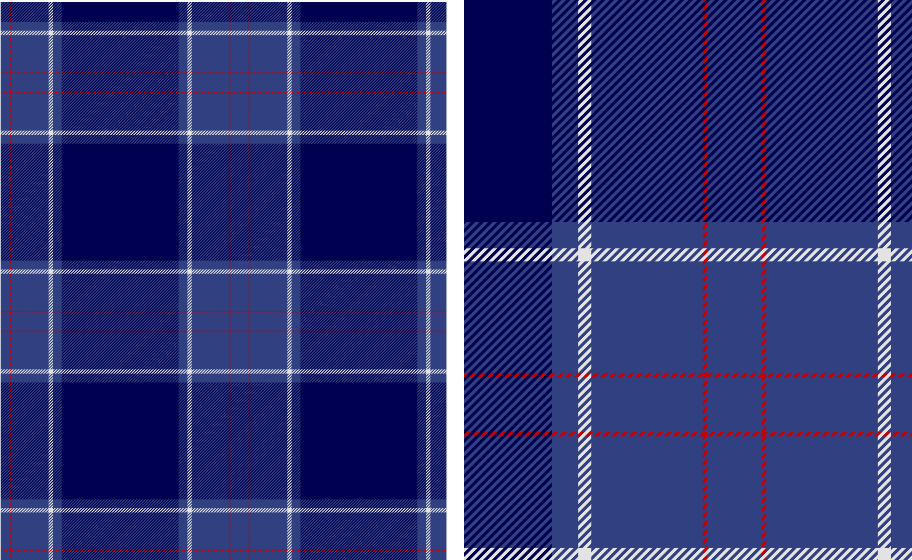
Left: the whole. Right: its middle third, enlarged.
This pattern is drawn by a Shadertoy shader. Its source:

```glsl
// Woven tartan: one stripe sequence serves as both warp and weft, mirrored
// about the middle of a broad blue band. A diagonal twill picks which thread
// lies on top; stripe and twill edges are smoothed by pixel coverage.

// Lengths are fractions of the canvas height.
#define PERIOD     0.4262                  // width of one full sett
#define CENTRE     vec2(0.4277, 0.4258)    // middle of one blue band
#define TWILL      0.005208                // horizontal pitch of the twill
#define BAND_HALF  0.1087                  // half width of the blue band
#define WHITE_LINE vec2(0.0892, 0.0039)    // offset from middle, half width
#define RED_LINE   vec2(0.0176, 0.0013)    // offset from middle, half width
#define MARGIN     vec3(0.0013, 0.0028, 0.0036) // left, right, top
#define NAVY       vec3(0.0, 0.0, 0.314)
#define BLUE       vec3(0.188, 0.251, 0.502)
#define WHITE      vec3(0.89)
#define RED        vec3(0.78, 0.0, 0.02)
#define PAPER      vec3(0.97, 0.98, 0.99)

// Share of a pixel inside an edge at signed distance d (negative is inside).
float coverage(float d, float pixel) {
    return clamp(0.5 - d / pixel, 0.0, 1.0);
}

// Thread colour at a distance along the sett, measured from a band middle.
vec3 threadColour(float position, float pixel) {
    float d = abs(position - PERIOD * round(position / PERIOD));
    vec3 colour = mix(NAVY, BLUE, coverage(d - BAND_HALF, pixel));
    colour = mix(colour, WHITE, coverage(abs(d - WHITE_LINE.x) - WHITE_LINE.y, pixel));
    return mix(colour, RED, coverage(abs(d - RED_LINE.x) - RED_LINE.y, pixel));
}

// Integral of a half-on, half-off square wave of period one.
float squareIntegral(float x) {
    return 0.5 * floor(x) + min(fract(x), 0.5);
}

// Box-filtered twill: 1 where the warp is on top, 0 where the weft is.
float warpOnTop(vec2 p, float pixel) {
    float phase = (p.x - p.y) / TWILL;
    float width = pixel / TWILL;
    return (squareIntegral(phase + 0.5 * width) - squareIntegral(phase - 0.5 * width)) / width;
}

void mainImage(out vec4 fragColor, in vec2 fragCoord) {
    float pixel = 1.0 / iResolution.y;
    vec2 uv = fragCoord * pixel;
    vec2 p = uv - CENTRE;

    // Weave the vertical and horizontal threads
    vec3 warp = threadColour(p.x, pixel);
    vec3 weft = threadColour(p.y, pixel);
    vec3 cloth = mix(weft, warp, warpOnTop(p, pixel));

    // Thin pale margin on the left, right and top
    float aspect = iResolution.x * pixel;
    float inside = coverage(MARGIN.x - uv.x, pixel)
                 * coverage(uv.x - aspect + MARGIN.y, pixel)
                 * coverage(uv.y - 1.0 + MARGIN.z, pixel);

    fragColor = vec4(mix(PAPER, cloth, inside), 1.0);
}
```
